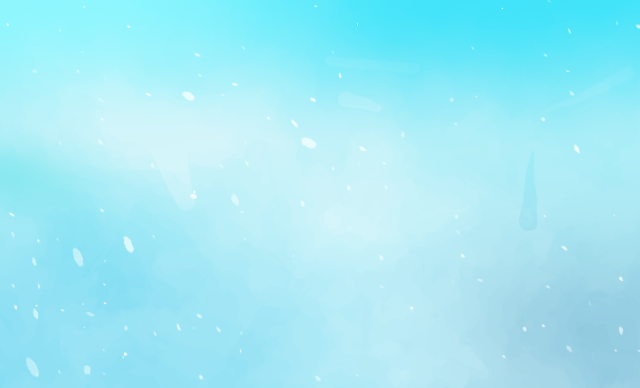
A Shadertoy shader for this background:

```glsl
const vec3 PALE = vec3(0.83, 0.96, 0.98);
const vec3 DEEP_LEFT = vec3(0.50, 0.86, 0.95);
const vec3 DEEP_RIGHT = vec3(0.55, 0.78, 0.87);
const vec3 DEEP_UPPER = vec3(0.54, 0.91, 0.96);
const vec3 TOP_LEFT = vec3(0.54, 0.97, 1.00);
const vec3 TOP_RIGHT = vec3(0.23, 0.89, 0.98);
const vec3 TEAL = vec3(0.47, 0.90, 0.92);
const float BASE_TONE = 0.42;
const float BLOTCH_STRENGTH = 0.75;
const float TONE_STEPS = 6.0;
const int GLAZES = 3;

// Soft washes: centre, radius, weight
const vec4 WASHES[10] = vec4[10](
    vec4(0.22, 0.68, 0.13, 0.40), vec4(0.53, 0.40, 0.17, 0.42),
    vec4(0.66, 0.08, 0.13, 0.36), vec4(0.45, 0.70, 0.22, 0.20),
    vec4(0.12, 0.90, 0.20, 0.15), vec4(0.14, 0.42, 0.15, -0.22),
    vec4(0.25, 0.05, 0.22, -0.22), vec4(0.86, 0.15, 0.12, -0.34),
    vec4(0.70, 0.75, 0.14, -0.08), vec4(0.92, 0.60, 0.14, 0.14));

float hash(vec2 p) {
    vec3 q = fract(vec3(p.xyx) * 0.1031);
    q += dot(q, q.yzx + 33.33);
    return fract((q.x + q.y) * q.z);
}

float noise(vec2 p) {
    vec2 i = floor(p), f = fract(p);
    f = f * f * (3.0 - 2.0 * f);
    return mix(mix(hash(i), hash(i + vec2(1, 0)), f.x),
               mix(hash(i + vec2(0, 1)), hash(i + vec2(1, 1)), f.x), f.y);
}

float fbm(vec2 p) {
    float sum = 0.0, amp = 0.5;
    for (int i = 0; i < 5; i++) {
        sum += amp * noise(p);
        p = mat2(1.6, 1.2, -1.2, 1.6) * p + 17.3;
        amp *= 0.5;
    }
    return sum;
}

// Crisp tonal terraces with antialiased borders
float terrace(float tone) {
    float x = tone * TONE_STEPS;
    float w = clamp(1.5 * fwidth(x), 0.02, 1.0);
    return (floor(x) + smoothstep(1.0 - w, 1.0, fract(x))) / TONE_STEPS;
}

// Coverage of a tapered brush mark from a to b
float stroke(vec2 p, vec2 a, vec2 b, float ra, float rb) {
    vec2 ab = b - a;
    float h = clamp(dot(p - a, ab) / dot(ab, ab), 0.0, 1.0);
    float d = length(p - a - ab * h) - mix(ra, rb, h);
    return 1.0 - smoothstep(-0.002, 0.002, d);
}

// Scattered paint flecks, one at most per cell
float flecks(vec2 p, float cell, float seed, float density) {
    vec2 id = floor(p / cell);
    vec2 key = id + seed;
    vec2 q = fract(p / cell) - 0.3 - 0.4 * vec2(hash(key), hash(key + 41.7));
    float angle = -0.9 + 1.2 * (hash(key + 73.1) - 0.5);
    float c = cos(angle), s = sin(angle);
    q = mat2(c, -s, s, c) * q * cell;
    q += 0.003 * (noise(p * 160.0) - 0.5);
    float size = cell * mix(0.025, 0.085, pow(hash(key + 9.2), 2.0));
    float stretch = mix(1.0, 2.6, hash(key + 5.5));
    float d = length(q * vec2(1.0 / stretch, 1.0)) - size;
    float aa = 0.8 / iResolution.y;
    float shown = step(hash(key + 27.9), density);
    return shown * mix(0.4, 0.95, hash(key + 61.3)) * (1.0 - smoothstep(-aa, aa, d));
}

void mainImage(out vec4 fragColor, in vec2 fragCoord) {
    vec2 uv = fragCoord / iResolution.xy;
    vec2 p = fragCoord / iResolution.y;
    vec2 warp = vec2(fbm(p * 5.0 + 3.1), fbm(p * 5.0 + 58.4)) - 0.48;

    // Broad light and dark washes
    float wash = BASE_TONE;
    for (int i = 0; i < 10; i++) {
        vec2 d = (uv + 0.12 * warp - WASHES[i].xy) / WASHES[i].z;
        wash += WASHES[i].w * exp(-0.5 * dot(d, d));
    }

    // Overlapping glazes with ragged borders
    float tone = 0.0;
    for (int i = 0; i < GLAZES; i++) {
        float blotch = fbm(p * (3.0 + 2.0 * float(i)) + warp + 31.0 * float(i)) - 0.48;
        float field = wash + BLOTCH_STRENGTH * blotch;
        tone += mix(field, terrace(field), 0.7) / float(GLAZES);
    }

    // Larger brush marks
    vec2 q = p + 0.05 * warp;
    tone += 0.17 * stroke(q, vec2(0.41, 0.69), vec2(0.48, 0.48), 0.055, 0.022);
    tone -= 0.22 * stroke(q, vec2(1.385, 0.60), vec2(1.36, 0.42), 0.004, 0.022);
    tone += 0.16 * stroke(q, vec2(0.85, 0.84), vec2(1.07, 0.83), 0.012, 0.015);
    tone += 0.20 * stroke(q, vec2(0.89, 0.74), vec2(0.97, 0.72), 0.020, 0.010);
    tone += 0.12 * stroke(q, vec2(1.42, 0.72), vec2(1.62, 0.81), 0.006, 0.016);
    tone = clamp(tone, 0.0, 1.0);

    // Colour of the washes
    vec3 deep = mix(DEEP_LEFT, DEEP_RIGHT, smoothstep(0.50, 0.85, uv.x));
    deep = mix(deep, DEEP_UPPER, smoothstep(0.15, 0.65, uv.y));
    vec3 col = mix(deep, PALE, tone);
    vec2 tealOffset = (uv + 0.1 * warp - vec2(0.03, 0.54)) / vec2(0.09, 0.07);
    col = mix(col, TEAL, 0.6 * exp(-dot(tealOffset, tealOffset)));

    // Bright band along the top
    float glow = smoothstep(0.62, 1.02, uv.y + 0.08 * warp.x);
    vec3 top = mix(TOP_LEFT, TOP_RIGHT, smoothstep(0.15, 0.70, uv.x));
    col = mix(col, top, glow * (1.05 - 0.3 * tone));

    // White flecks, denser at the lower left
    float density = 0.14 + 0.32 * exp(-3.5 * length(uv - vec2(0.06, 0.25)));
    float white = max(flecks(p, 0.14, 11.0, density + 0.08), flecks(p, 0.06, 83.0, density));
    fragColor = vec4(mix(col, vec3(0.96, 1.0, 1.0), white), 1.0);
}
```
